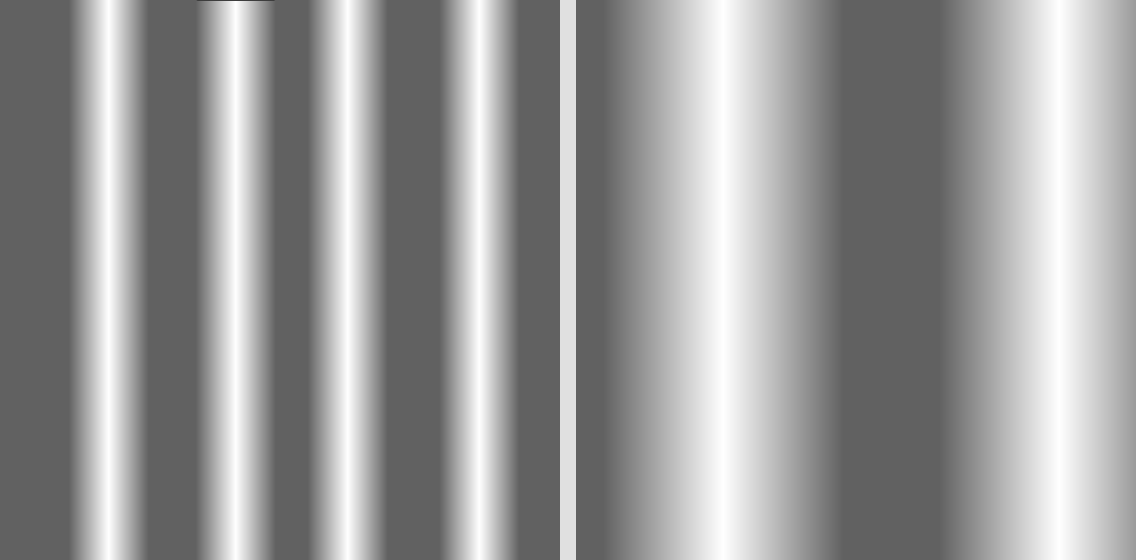
Left: the whole. Right: its middle third, enlarged.
This pattern is drawn by a three.js fragment shader. Its source:

```glsl
#define BAR_COUNT 4
#define MIDDLE 0.5205
#define SPACING 0.2155
#define SPREAD 0.0020
#define SWAY 0.00775
#define HALF_WIDTH 0.0715
#define CAP_HEIGHT 0.0020
#define CAP_BAR 1
#define GROUND vec3(0.38)
#define HIGHLIGHT vec3(1.0)
#define CAP_COLOR vec3(0.24)

varying vec2 vUv;

// Uneven spacing: a slight stretch plus an alternating sway
float barCenter(float index) {
  float j = index - 0.5 * float(BAR_COUNT - 1);
  float side = 2.0 * mod(index, 2.0) - 1.0;
  return MIDDLE + SPACING * j + SPREAD * j * j + SWAY * side;
}

// Linear falloff from the bright ridge to the ground
float ridge(float distanceToCenter) {
  return max(0.0, 1.0 - distanceToCenter / HALF_WIDTH);
}

void main() {
  float glow = 0.0;
  for (int i = 0; i < BAR_COUNT; i++) {
    glow = max(glow, ridge(abs(vUv.x - barCenter(float(i)))));
  }
  vec3 color = mix(GROUND, HIGHLIGHT, glow);

  // Thin dark edge over the top of one bar
  float capDistance = abs(vUv.x - barCenter(float(CAP_BAR)));
  float cap = 1.0 - smoothstep(HALF_WIDTH - 0.004, HALF_WIDTH, capDistance);
  cap *= smoothstep(-0.0005, 0.0005, vUv.y - (1.0 - CAP_HEIGHT));
  color = mix(color, CAP_COLOR, cap);

  gl_FragColor = vec4(color, 1.0);
}
```
